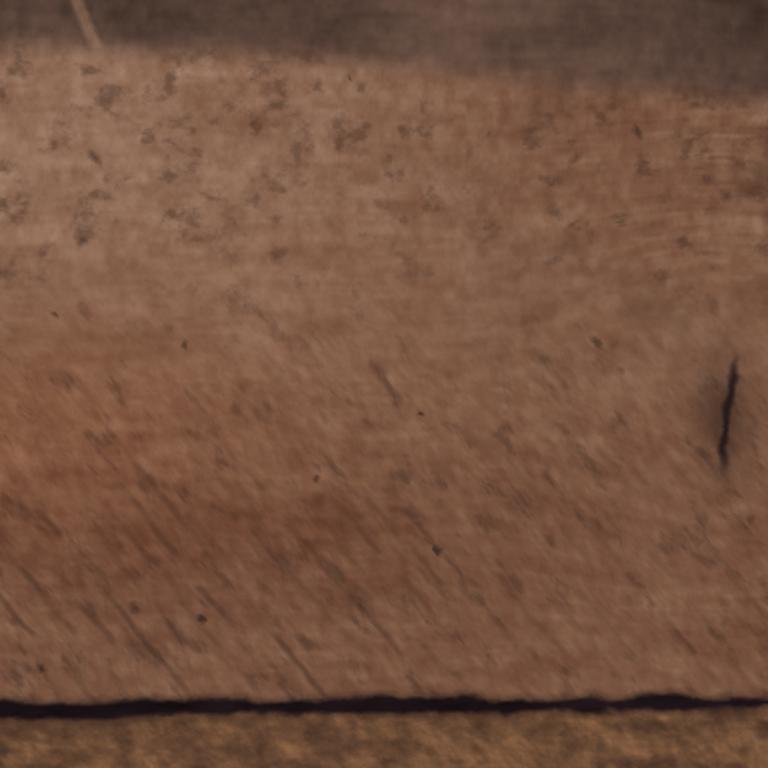
Give the GLSL for this texture, as a three.js fragment shader.

```glsl
#define MID_WOOD vec3(0.492, 0.352, 0.270)
#define PALE_WOOD vec3(0.590, 0.452, 0.368)
#define RED_WOOD vec3(0.408, 0.264, 0.196)
#define SHADE_WOOD vec3(0.325, 0.245, 0.208)
#define DARK_WOOD vec3(0.240, 0.160, 0.128)
#define GAP_COLOR vec3(0.105, 0.070, 0.085)
#define KNOT_POS vec2(0.948, 0.460)
#define GRAIN_CONTRAST 0.60
#define FIBRE_CONTRAST 1.35
#define FLECK_STRENGTH 0.40
#define SAW_SPACING 0.034
#define PIT_CELLS 11.0

varying vec2 vUv;

float hash(vec2 p) {
  vec3 q = fract(vec3(p.xyx) * 0.1031);
  q += dot(q, q.yzx + 33.33);
  return fract((q.x + q.y) * q.z);
}

float noise(vec2 p) {
  vec2 i = floor(p), f = fract(p);
  f = f * f * (3.0 - 2.0 * f);
  return mix(mix(hash(i), hash(i + vec2(1.0, 0.0)), f.x),
             mix(hash(i + vec2(0.0, 1.0)), hash(i + vec2(1.0)), f.x), f.y);
}

// Fractal noise centred on zero
float fbm(vec2 p) {
  float sum = 0.0, amp = 0.5;
  for (int i = 0; i < 4; i++) {
    sum += amp * (noise(p) - 0.5);
    p = p * 2.03 + 17.3;
    amp *= 0.55;
  }
  return sum;
}

// Coordinates across and along the slanted cuts
vec2 slanted(vec2 p) {
  return vec2(dot(p, vec2(0.77, 0.64)), dot(p, vec2(0.64, -0.77)));
}

// Broken, wavering saw cuts of random strength
float sawMarks(vec2 p) {
  vec2 s = slanted(p);
  float across = (s.x + 0.022 * fbm(p * 9.0)) / SAW_SPACING;
  float id = floor(across);
  float offset = fract(across) - 0.35 - 0.3 * hash(vec2(id, 5.0));
  float line = 1.0 - smoothstep(0.02, 0.20, abs(offset));
  float broken = smoothstep(0.35, 0.65, noise(vec2(s.y * 24.0, id * 3.7)));
  return line * broken * (0.25 + 0.75 * hash(vec2(id, 9.0)));
}

// Sparse ragged pits, one candidate per cell
float pits(vec2 p) {
  vec2 q = p * PIT_CELLS + 0.16 * vec2(fbm(p * 60.0), fbm(p * 60.0 + 31.0));
  vec2 cell = floor(q);
  float mask = 0.0;
  for (int j = -1; j <= 1; j++) {
    for (int i = -1; i <= 1; i++) {
      vec2 c = cell + vec2(float(i), float(j));
      vec2 d = q - c - vec2(hash(c + 40.0), hash(c + 71.0));
      d = vec2(d.x * 0.9 + d.y * 0.6, d.y * 0.6 - d.x * 0.4);
      float size = 0.05 + 0.08 * hash(c + 13.0);
      float strength = smoothstep(0.78, 1.0, hash(c + 97.0));
      mask = max(mask, strength * (1.0 - smoothstep(0.0, 1.0, length(d) / size)));
    }
  }
  return mask;
}

void main() {
  vec2 p = vUv;
  float lower = 1.0 - smoothstep(0.28, 0.60, p.y);
  float upper = smoothstep(0.42, 0.75, p.y);

  // Grain flowing around the knot
  vec2 k = p - KNOT_POS;
  float knotPull = exp(-dot(k * vec2(5.0, 4.5), k * vec2(5.0, 4.5)));
  vec2 g = p + vec2(0.0, 0.025 * fbm(p * 5.0) - 0.6 * k.y * knotPull);
  float grain = 0.6 * noise(g * vec2(12.0, 80.0)) + 0.4 * noise(g * vec2(34.0, 170.0)) - 0.5;
  float ribs = smoothstep(0.65, 0.95, p.x) * smoothstep(0.60, 0.75, p.y);

  // Short fibres and dark flecks: upright above, slanted below
  vec2 s = slanted(p + 0.006 * fbm(p * 20.0));
  float fibre = mix(fbm(s * vec2(95.0, 48.0)), fbm(p * vec2(70.0, 52.0)), upper);
  float fleckNoise = mix(fbm(s * vec2(58.0, 24.0) + 50.0), fbm(g * vec2(36.0, 42.0) + 50.0), upper);
  float fleck = smoothstep(0.06, 0.36, fleckNoise);

  // Broad tone from red to pale
  float tone = upper * mix(0.58, 0.05, smoothstep(0.0, 0.85, p.x)) - 0.40 * lower;
  tone += 0.8 * fbm(g * vec2(2.5, 7.0) + 3.0) + 0.75 * fbm(g * vec2(9.0, 15.0));
  tone += GRAIN_CONTRAST * (1.0 + 0.9 * ribs) * grain + FIBRE_CONTRAST * fibre;
  vec3 color = mix(MID_WOOD, PALE_WOOD, clamp(tone, 0.0, 1.4));
  color = mix(color, RED_WOOD, clamp(-tone, 0.0, 1.4));
  float redness = (1.0 - smoothstep(0.0, 0.7, p.x)) * exp(-pow((p.y - 0.43) / 0.16, 2.0));
  color *= mix(vec3(1.0), vec3(1.03, 0.96, 0.92), redness);

  // Flecks, saw cuts, stains and pits
  color = mix(color, DARK_WOOD, FLECK_STRENGTH * fleck);
  float sawArea = (1.0 - smoothstep(0.24, 0.48, p.y)) * mix(1.0, 0.35, smoothstep(0.2, 0.8, p.x));
  color = mix(color, DARK_WOOD, 0.55 * sawArea * sawMarks(p));
  float stain = smoothstep(0.04, 0.30, fbm(p * vec2(13.0, 12.0) + 8.0));
  color = mix(color, DARK_WOOD, 0.36 * stain * smoothstep(0.45, 0.9, p.x) * upper);
  color = mix(color, DARK_WOOD * 0.8, 0.85 * pits(p));

  // Knot halo and its upright, uneven crack
  vec2 haloPos = (k + vec2(0.006, 0.0)) * vec2(29.0, 14.0) + 0.8 * fbm(p * 30.0);
  color = mix(color, DARK_WOOD, 0.65 * exp(-dot(haloPos, haloPos)));
  float crackX = abs(k.x - 0.08 * k.y - 0.022 * fbm(vec2(p.y * 28.0, 2.0)));
  float crackWidth = 0.009 + 0.010 * fbm(p * vec2(20.0, 55.0));
  float crack = (1.0 - smoothstep(0.0, crackWidth, crackX)) * (1.0 - smoothstep(0.045, 0.09, abs(k.y)));
  color = mix(color, GAP_COLOR, 0.80 * crack);

  // Soft shadow across the top with a slim streak of light
  float shadowEdge = 0.943 - 0.028 * p.x - 0.050 * p.x * p.x + 0.018 * fbm(p * 9.0);
  float shadow = smoothstep(-0.024, 0.024, p.y - shadowEdge);
  float streakX = abs(p.x - 0.128 + 0.40 * (p.y - 0.93));
  float streak = (1.0 - smoothstep(0.003, 0.013, streakX)) * smoothstep(0.925, 0.945, p.y);
  vec3 shaded = SHADE_WOOD * (1.0 + 0.16 * grain + 0.30 * fibre + 0.7 * fbm(p * vec2(5.0, 9.0)));
  color = mix(color, shaded, shadow * (1.0 - 0.6 * streak));

  // Lower board and the ragged gap above it
  float gapY = 0.076 + 0.009 * p.x + 0.010 * fbm(vec2(p.x * 9.0, 4.0));
  float rough = fbm(p * vec2(24.0, 40.0));
  vec3 board = MID_WOOD * vec3(0.92, 0.91, 0.83) * (1.0 + 0.5 * fibre + 0.2 * grain);
  board = mix(board, DARK_WOOD, clamp(0.15 + 1.6 * rough, 0.0, 0.85));
  color = mix(board, color, smoothstep(-0.004, 0.004, p.y - gapY));
  float halfGap = 0.0095 - 0.002 * p.x + 0.016 * fbm(p * vec2(26.0, 34.0));
  float gapDistance = abs(p.y - gapY) - halfGap;
  color = mix(color, DARK_WOOD, 0.5 * (1.0 - smoothstep(0.0, 0.012, gapDistance)));
  vec3 gapTone = GAP_COLOR * (1.0 + 0.9 * fbm(p * vec2(18.0, 60.0)));
  color = mix(color, gapTone, 1.0 - smoothstep(-0.005, 0.004, gapDistance));

  gl_FragColor = vec4(color, 1.0);
}
```
